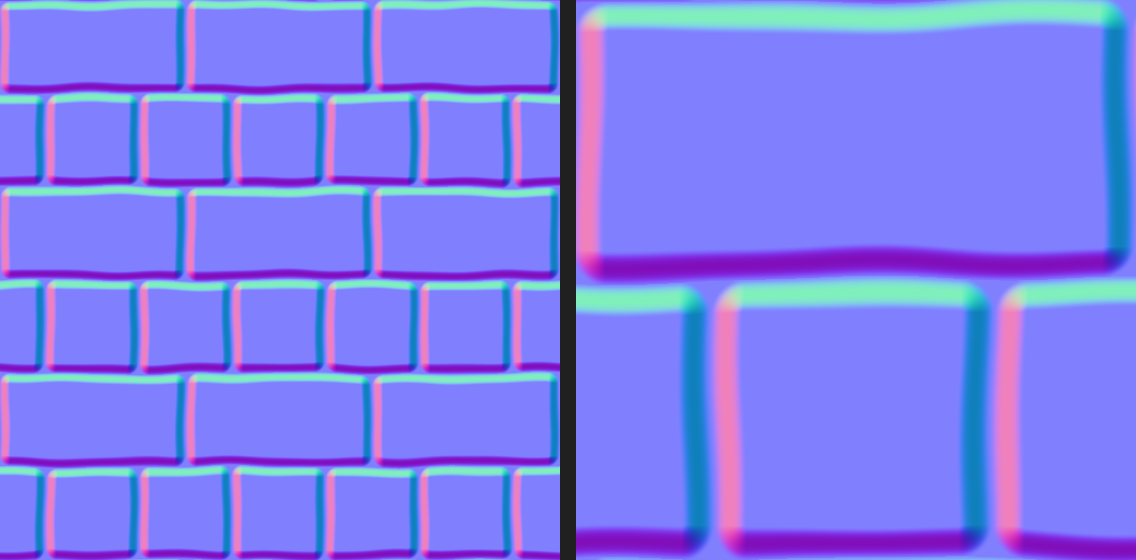
Left, the full canvas; right, a detail of the centre.
Write a WebGL 1 fragment shader that draws this texture map.

```glsl
precision highp float;
uniform vec2 u_resolution;

const float TAU = 6.2831853;
const float BEVEL = 0.062; // bevel reach and corner radius, in row heights

// Layered sines with whole frequencies, so the wobble wraps at the canvas edges
vec2 edgeWobble(vec2 uv) {
  vec2 a = TAU * uv;
  float x = 0.006 * sin(3.0 * a.y + 2.0 * a.x) + 0.005 * sin(7.0 * a.y - 5.0 * a.x + 1.3);
  float y = 0.010 * sin(2.0 * a.x + 5.0 * a.y + 0.7) + 0.008 * sin(5.0 * a.x - 4.0 * a.y + 2.1)
          + 0.004 * sin(8.0 * a.x + 3.0 * a.y);
  return vec2(x, y);
}

// Offset from the brick centre in xy, brick size in zw
vec4 brickCell(vec2 p) {
  float longRow = mod(floor(p.y), 2.0);
  vec2 size = vec2(1.0 + longRow, 1.0);
  float shift = mix(0.487, -0.008, longRow);
  vec2 local = (fract(vec2(p.x - shift, p.y) / size) - 0.5) * size;
  return vec4(local, size);
}

// Slope of the bevel, strongest on the rounded outline of the brick
vec2 bevelSlope(vec4 cell) {
  vec2 halfSize = 0.5 * cell.zw - vec2(0.058, 0.054);
  vec2 corner = max(abs(cell.xy) - halfSize + BEVEL, 0.0);
  float reach = length(corner);
  vec2 outward = sign(cell.xy) * corner / max(reach, 0.0001);
  float bump = 1.0 - smoothstep(0.0, BEVEL, abs(reach - BEVEL));
  return 1.9 * bump * vec2(-outward.x, outward.y);
}

void main() {
  vec2 uv = gl_FragCoord.xy / u_resolution;
  vec2 p = uv * 6.0 + edgeWobble(uv);

  // Encode the unit normal as a colour
  vec3 normal = normalize(vec3(bevelSlope(brickCell(p)), 1.0));
  gl_FragColor = vec4(0.5 + 0.5 * normal * vec3(1.0, 1.0, 0.99), 1.0);
}
```
